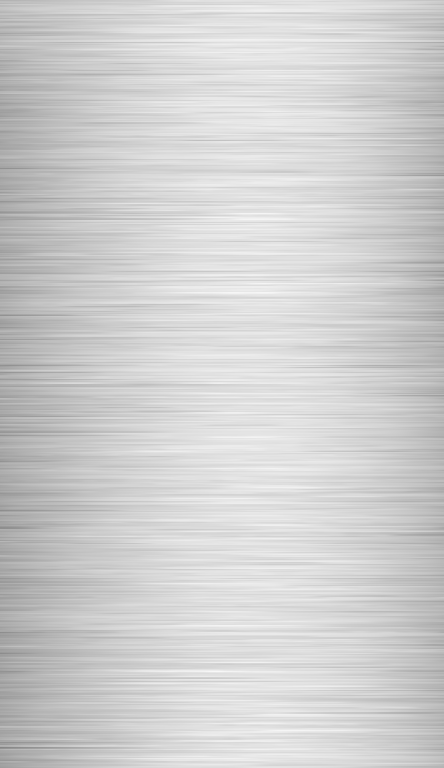
Give the GLSL for this texture, as a WebGL 2 fragment shader.

```glsl
#version 300 es
precision highp float;
// Brushed steel: a soft horizontal sheen, dark at the sides, under hairline level grain.
// Grain is row-wise cellular noise at several scales, plus long thin tapered
// scratches; layered sines let the sheen drift slowly.

#define SHEEN_PEAK 0.888    // brightest base tone
#define SHEEN_CENTER 0.57   // where the sheen peaks across the width
#define LEFT_FALL 0.232     // darkening at the left side
#define RIGHT_FALL 0.185    // darkening at the right side
#define HAIR_GRAIN 0.034    // long hairlines
#define SHORT_GRAIN 0.012   // short flecks that vary the hairlines
#define MID_GRAIN 0.018
#define BROAD_GRAIN 0.010
#define SCRATCH_DARK 0.072
#define SCRATCH_LIGHT 0.046
#define SCRATCH_ROWS 440.0  // scratch rows per canvas height
#define ROW_EDGE 0.30       // blend margin between rows, 0 soft to 0.5 hard

uniform vec2 u_resolution;
out vec4 fragColor;

// Integer hash of a cell and a layer seed, from 0 to 1
float hash(float column, float row, float seed) {
    uvec3 k = uvec3(ivec3(int(column), int(row), int(seed)) + 4096);
    uint h = k.x * 1597334677u ^ k.y * 3812015801u ^ k.z * 2798796415u;
    h = (h ^ (h >> 16)) * 2246822519u;
    h = (h ^ (h >> 13)) * 3266489917u;
    h ^= h >> 16;
    return float(h >> 8) / 16777216.0;
}

// Tone along one row; each row has its own cell length and shift
float rowTone(float x, float row, float cellLength, float seed) {
    float stretch = mix(0.5, 1.8, hash(1.0, row, seed + 50.0));
    float s = x / (cellLength * stretch) + 9.0 * hash(2.0, row, seed + 50.0);
    float cell = floor(s);
    float blend = smoothstep(0.15, 0.85, s - cell);
    return mix(hash(cell, row, seed), hash(cell + 1.0, row, seed), blend) * 2.0 - 1.0;
}

// Horizontal streaks with crisp rows, from -1 to 1
float streaks(vec2 p, float rows, float cellLength, float seed) {
    float y = p.y * rows;
    float row = floor(y);
    float blend = smoothstep(ROW_EDGE, 1.0 - ROW_EDGE, y - row);
    return mix(rowTone(p.x, row, cellLength, seed),
               rowTone(p.x, row + 1.0, cellLength, seed), blend);
}

// Thin scratches with tapered ends; share is the part of cells filled
float scratches(vec2 p, float cellLength, float share, float seed) {
    float y = p.y * SCRATCH_ROWS;
    float row = floor(y);
    float s = p.x / cellLength + 7.0 * hash(3.0, row, seed);
    float cell = floor(s);
    float present = step(hash(cell, row, seed + 1.0), share);
    float halfLength = mix(0.18, 0.49, hash(cell, row, seed + 2.0));
    float middle = mix(halfLength, 1.0 - halfLength, hash(cell, row, seed + 3.0));
    float taper = 1.0 - smoothstep(0.5, 1.0, abs(s - cell - middle) / halfLength);
    float body = 1.0 - smoothstep(0.25, 0.5, abs(y - row - 0.5));
    float strength = mix(0.2, 1.0, hash(cell, row, seed + 5.0));
    return present * taper * body * strength;
}

// Broad reflection across the width, softer near the top
float sheen(vec2 uv) {
    float drift = 0.015 * sin(uv.y * 6.0 + 0.8) + 0.006 * sin(uv.y * 15.0 + 2.1);
    float offset = uv.x - SHEEN_CENTER - drift;
    float left = max(-offset, 0.0) / SHEEN_CENTER;
    float right = max(offset, 0.0) / (1.0 - SHEEN_CENTER);
    float shade = LEFT_FALL * pow(left, 1.75) + RIGHT_FALL * right * right;
    return SHEEN_PEAK - shade * (1.0 - 0.35 * smoothstep(0.86, 1.0, uv.y));
}

void main() {
    vec2 uv = gl_FragCoord.xy / u_resolution;
    vec2 p = gl_FragCoord.xy / u_resolution.y;

    float tone = sheen(uv);

    // Grain from fine to broad
    tone += HAIR_GRAIN * streaks(p, 487.0, 0.19, 1.0);
    tone += SHORT_GRAIN * streaks(p, 503.0, 0.035, 2.0);
    tone += MID_GRAIN * streaks(p, 307.0, 0.20, 3.0);
    tone += BROAD_GRAIN * streaks(p, 97.0, 0.28, 4.0);

    // Scratches
    tone -= SCRATCH_DARK * scratches(p, 0.34, 0.36, 10.0);
    tone += SCRATCH_LIGHT * scratches(p, 0.28, 0.34, 20.0);

    fragColor = vec4(vec3(clamp(tone, 0.0, 1.0)), 1.0);
}
```
